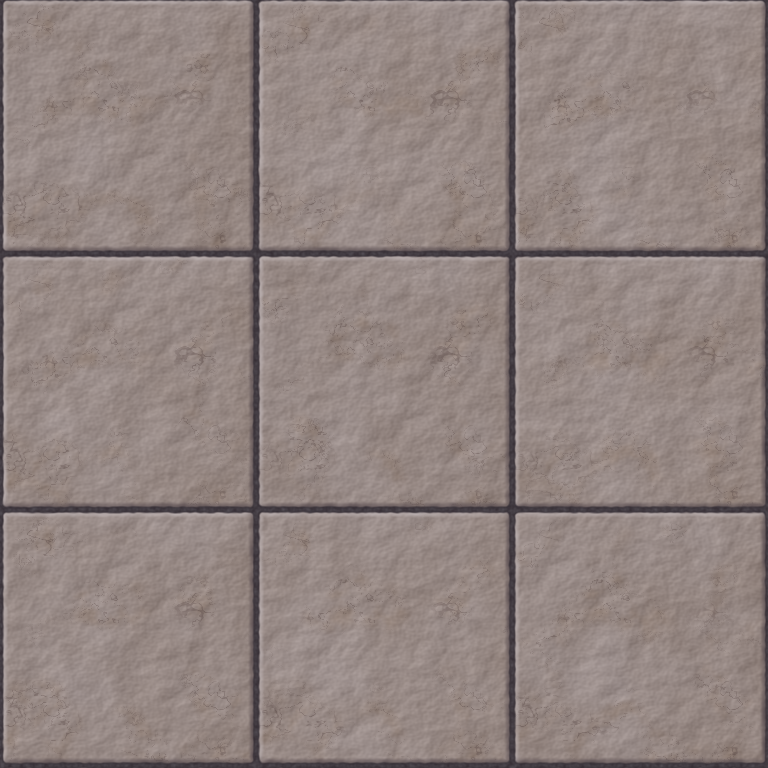
Reproduce this texture procedurally as a three.js fragment shader.

```glsl
// Three by three square stone tiles with dark grout, a lit bevel and worn faces.
// A rounded box distance shapes each tile; gradient noise adds mottling, relief
// and broken veins, blending a pattern shared by all tiles with a per-tile one.
#define TILES 3.0
#define GRID_SHIFT vec2(0.001, 0.009)
#define HALF_SIZE 0.488
#define CORNER 0.014
#define EDGE_SOFT 0.005
#define BEVEL 0.014
#define RELIEF 0.55
#define VEIN_WIDTH 0.024
#define VEIN_DEPTH 0.42
#define TILE_VARIATION 0.45

varying vec2 vUv;

const vec3 COOL_STONE = vec3(0.615, 0.565, 0.555);
const vec3 WARM_STONE = vec3(0.565, 0.505, 0.480);
const vec3 OCHRE_STAIN = vec3(0.545, 0.465, 0.410);
const vec3 VEIN_COLOR = vec3(0.390, 0.325, 0.315);
const vec3 RIM_LIGHT = vec3(0.730, 0.690, 0.690);
const vec3 RIM_SHADE = vec3(0.370, 0.320, 0.330);
const vec3 GROUT_DARK = vec3(0.215, 0.185, 0.210);
const vec3 GROUT_LIGHT = vec3(0.330, 0.310, 0.335);

vec2 hash2(vec2 p) {
  vec3 h = fract(p.xyx * vec3(0.1031, 0.1030, 0.0973));
  h += dot(h, h.yzx + 33.33);
  return fract((h.xx + h.yz) * h.zy);
}

float cornerRamp(vec2 cell, vec2 f, vec2 corner) {
  float angle = 6.28318 * hash2(cell + corner).x;
  return dot(vec2(cos(angle), sin(angle)), f - corner);
}

// Gradient noise, roughly -0.7 to 0.7
float noise(vec2 p) {
  vec2 i = floor(p), f = fract(p);
  vec2 u = f * f * f * (f * (f * 6.0 - 15.0) + 10.0);
  float below = mix(cornerRamp(i, f, vec2(0.0)), cornerRamp(i, f, vec2(1.0, 0.0)), u.x);
  float above = mix(cornerRamp(i, f, vec2(0.0, 1.0)), cornerRamp(i, f, vec2(1.0)), u.x);
  return mix(below, above, u.y);
}

float fbm(vec2 p) {
  float sum = 0.0, amp = 0.5;
  for (int i = 0; i < 4; i++) {
    sum += amp * noise(p);
    p = mat2(1.6, 1.2, -1.2, 1.6) * p + 17.3;
    amp *= 0.5;
  }
  return sum;
}

// Thin lines along the zero crossings of warped noise
float vein(vec2 p) {
  vec2 warp = vec2(fbm(p * 2.5 + 41.0), fbm(p * 2.5 + 73.0));
  return 1.0 - smoothstep(0.0, VEIN_WIDTH, abs(noise(p + 1.1 * warp)));
}

float roundedBox(vec2 p) {
  vec2 d = abs(p) - HALF_SIZE + CORNER;
  return length(max(d, 0.0)) + min(max(d.x, d.y), 0.0) - CORNER;
}

vec3 stoneFace(vec2 p, vec2 seed) {
  // Broad cool and warm clouds
  float baseCloud = fbm(p * 3.2 + 5.0);
  float tileCloud = fbm(p * 3.6 + seed);
  float cloud = mix(baseCloud, tileCloud, TILE_VARIATION);
  float coolness = 0.62 + 1.5 * cloud - 0.25 * smoothstep(0.2, 0.5, p.x);
  vec3 color = mix(WARM_STONE, COOL_STONE, clamp(coolness, -0.2, 1.3));

  // Ochre stains and veins, stronger in the lower half
  float wear = noise(p * 4.5 + 29.0) + 0.6 * noise(p * 5.0 + seed.yx);
  float worn = smoothstep(-0.02, 0.4, wear - 0.25 * p.y);
  color = mix(color, OCHRE_STAIN, 0.45 * worn * smoothstep(-0.1, 0.35, fbm(p * 9.0 + 61.0)));
  float veins = max(vein(p * vec2(3.4, 4.6) + 11.0), 0.7 * vein(p * 6.5 + seed));
  color = mix(color, VEIN_COLOR, VEIN_DEPTH * veins * worn);

  // Small bumps lit from the upper left, then fine grain
  vec2 toLight = vec2(-0.005, 0.005);
  vec2 bumps = p * vec2(8.0, 10.0) + 0.15 * seed;
  float slope = fbm(bumps) - fbm(bumps + toLight * 9.0);
  return color + RELIEF * slope + 0.016 * noise(p * 75.0 + seed);
}

void main() {
  vec2 grid = vUv * TILES - GRID_SHIFT;
  vec2 cell = floor(grid);
  vec2 p = fract(grid) - 0.5;
  vec2 seed = 40.0 * hash2(cell + 7.0);

  // Tile outline with slightly chipped edges
  float dist = roundedBox(p) + 0.004 * noise(p * 38.0 + seed);
  float tile = 1.0 - smoothstep(-EDGE_SOFT, EDGE_SOFT, dist);

  // Bevel bright on the left and top, dark on the right and bottom
  vec3 face = stoneFace(p, seed) + 0.012 * (hash2(cell + 3.0).x - 0.5);
  float rim = smoothstep(-BEVEL - 0.008, -0.004, dist);
  float facing = smoothstep(-0.03, 0.03, p.y - p.x);
  vec3 rimColor = mix(RIM_SHADE, RIM_LIGHT, facing);
  face = mix(face, rimColor, rim * (0.62 + 0.5 * noise(p * 16.0 + seed)));

  // Rough grout, darkest beside the tile
  float grit = 0.45 + 0.7 * noise(grid * 42.0) + 0.4 * noise(grid * 90.0);
  float gap = smoothstep(0.0, 0.014, dist);
  vec3 grout = mix(GROUT_DARK, GROUT_LIGHT, clamp(grit * (0.4 + 0.6 * gap), 0.0, 1.0));

  gl_FragColor = vec4(mix(grout, face, tile), 1.0);
}
```
